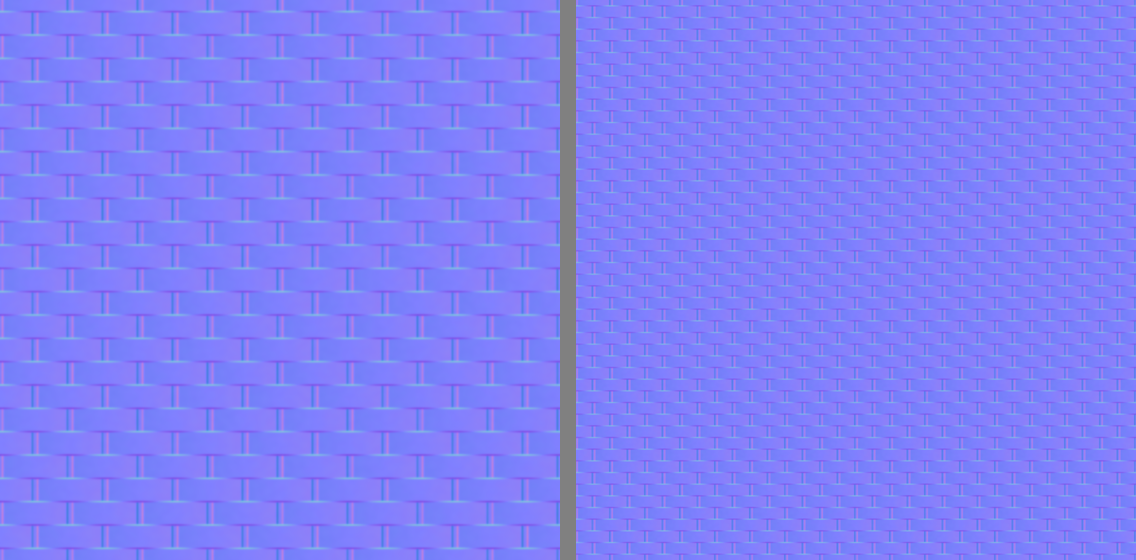
Left: one tile. Right: repeated 2 by 2.
This texture map is drawn by a three.js fragment shader. Its source:

```glsl
// Tangent-space normal map of a tight basket weave: bowed horizontal strands
// in staggered rows, with a thin upright thread showing in the gap between them.
// Slopes are summed from strand bow, thread flanks and row edges, then coloured.
varying vec2 vUv;

const float COLUMNS = 8.0;           // strands across
const float ROWS = 24.0;             // rows up, even so the stagger wraps
const float BOW_SLOPE = 0.062;       // red offset at the strand ends
const float THREAD_OFFSET = 0.038;   // thread flank from gap centre, in strands
const float THREAD_SOFT = 0.021;     // flank line width, in strands
const float THREAD_SLOPE = 0.19;     // red offset on the flanks
const float EDGE_SOFT = 0.058;       // row edge line width, in rows
const float EDGE_UP = 0.20;          // green offset on upper edges
const float EDGE_DOWN = 0.145;       // green offset on lower edges
const float STEEP_DARKEN = 0.52;     // blue lost per unit of offset
const float WEAR = 0.16;             // thread variation between repeats
const float GRAIN = 0.012;           // fine surface unevenness
const vec2 GRAIN_CELLS = vec2(64.0, 72.0);
const vec3 FLAT_COLOR = vec3(0.503, 0.502, 1.0);
const float TAU = 6.2831853;

float hash(vec2 p) {
  vec3 q = fract(vec3(p.xyx) * 0.1031);
  q += dot(q, q.yzx + 33.33);
  return fract((q.x + q.y) * q.z);
}

// Gradient noise whose lattice wraps after the given number of cells
float cornerNoise(vec2 cell, vec2 corner, vec2 f, vec2 period) {
  float angle = TAU * hash(mod(cell + corner, period));
  return dot(vec2(cos(angle), sin(angle)), f - corner);
}

float gradientNoise(vec2 p, vec2 period) {
  vec2 cell = floor(p);
  vec2 f = p - cell;
  vec2 w = f * f * f * (f * (f * 6.0 - 15.0) + 10.0);
  float low = mix(cornerNoise(cell, vec2(0.0), f, period),
                  cornerNoise(cell, vec2(1.0, 0.0), f, period), w.x);
  float high = mix(cornerNoise(cell, vec2(0.0, 1.0), f, period),
                   cornerNoise(cell, vec2(1.0), f, period), w.x);
  return mix(low, high, w.y);
}

float softLine(float d, float width) {
  return exp(-d * d / (width * width));
}

// Position along a row in strands; gaps lie on the whole numbers
float strandCoord(float row) {
  return vUv.x * COLUMNS + 0.5 * mod(row, 2.0);
}

// Strand height: 0 at the gaps, 1 at the crown
float strandHeight(float row) {
  return 0.5 - 0.5 * cos(TAU * strandCoord(row));
}

// Sideways slope of one row: bowed strand plus the thread in the gap
float rowSlope(float row) {
  float x = strandCoord(row);
  float gap = floor(x + 0.5);
  float g = x - gap;
  float strand = smoothstep(0.025, 0.06, abs(g));
  float bow = BOW_SLOPE * (2.0 * fract(x) - 1.0) * strand;
  vec2 id = vec2(mod(gap, COLUMNS), mod(row, ROWS));
  float leftWear = 1.0 + WEAR * (2.0 * hash(id) - 1.0);
  float rightWear = 1.0 + WEAR * (2.0 * hash(id + 41.0) - 1.0);
  float thread = softLine(g - THREAD_OFFSET, THREAD_SOFT) * rightWear
               - softLine(g + THREAD_OFFSET, THREAD_SOFT) * leftWear;
  return bow + THREAD_SLOPE * thread;
}

void main() {
  // Nearest row edge and the rows on either side of it
  float y = vUv.y * ROWS + 0.5;
  float edge = floor(y + 0.5);
  float d = y - edge;
  float below = edge - 1.0;

  // Sideways slope, blended softly from row to row
  float side = smoothstep(-EDGE_SOFT, EDGE_SOFT, d);
  float slopeX = mix(rowSlope(below), rowSlope(edge), side);

  // Vertical slope where a crown stands above its neighbour's gap
  float rise = strandHeight(below) - strandHeight(edge);
  float line = softLine(d, EDGE_SOFT);
  float slopeY = line * rise * (rise > 0.0 ? EDGE_UP : EDGE_DOWN);
  slopeX *= 1.0 - 0.7 * line * abs(rise);

  // Fine unevenness
  vec2 p = vUv * GRAIN_CELLS;
  vec2 grain = vec2(gradientNoise(p, GRAIN_CELLS),
                    gradientNoise(p + vec2(17.3, 29.7), GRAIN_CELLS));
  vec2 slope = vec2(slopeX, slopeY) + GRAIN * grain;

  vec3 color = FLAT_COLOR + vec3(slope, -STEEP_DARKEN * length(slope));
  gl_FragColor = vec4(clamp(color, 0.0, 1.0), 1.0);
}
```
